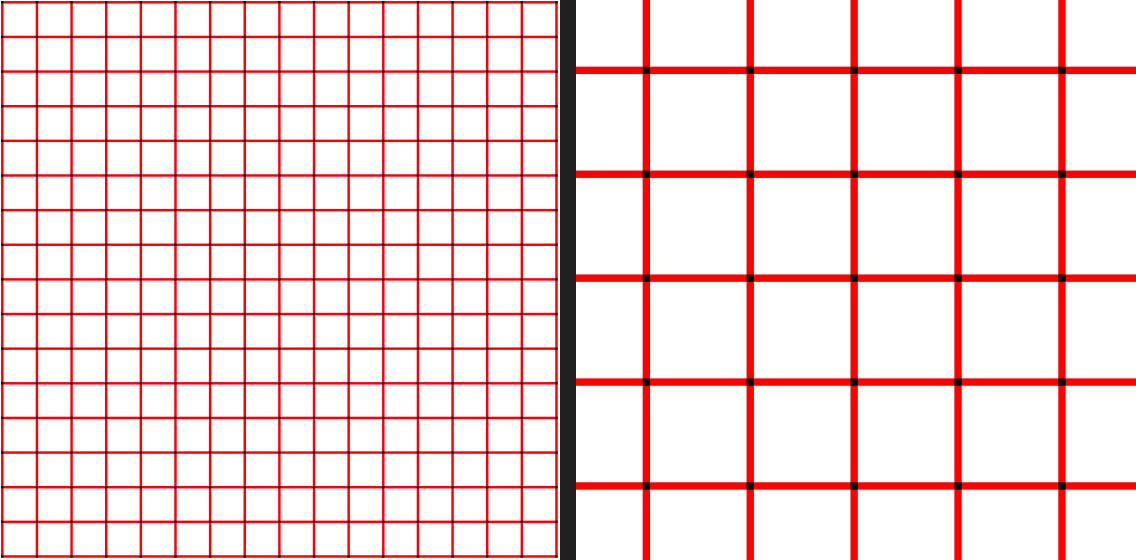
Left: the whole. Right: its middle third, enlarged.
Reproduce this pattern procedurally as a WebGL 1 fragment shader.

```glsl
precision highp float;

// A square grid of 16 by 16 white cells ruled in red, with a small black
// square at every crossing. Each axis measures the distance to its nearest
// line, and box-filtered coverage of the two axes gives lines and nodes.

uniform vec2 u_resolution;

// Distance along each axis to the nearest of the 17 lines.
vec2 lineDistance(vec2 p, float spacing) {
  vec2 nearest = clamp(floor(p / spacing + 0.5), 0.0, 16.0);
  return abs(p - nearest * spacing);
}

// Share of a pixel covered by a band of the given half width.
vec2 coverage(vec2 dist, float halfWidth, vec2 pixel) {
  return clamp((halfWidth - dist) / pixel + 0.5, 0.0, 1.0);
}

void main() {
  vec2 pixel = 1.0 / u_resolution;
  float spacing = 0.06185;
  float halfWidth = 0.0022;

  // The grid sits slightly towards the upper left of the canvas.
  vec2 p = gl_FragCoord.xy * pixel - vec2(0.0041, 0.0063);
  vec2 band = coverage(lineDistance(p, spacing), halfWidth, pixel);

  // Lines stop at the outer edge of the border nodes.
  vec2 inside = coverage(abs(p - 8.0 * spacing), 8.0 * spacing + halfWidth, pixel);
  float ruled = max(band.x * inside.y, band.y * inside.x);
  float node = band.x * band.y;

  vec3 color = mix(vec3(1.0), vec3(1.0, 0.0, 0.0), ruled);
  color = mix(color, vec3(0.03, 0.0, 0.0), node);
  gl_FragColor = vec4(color, 1.0);
}
```
